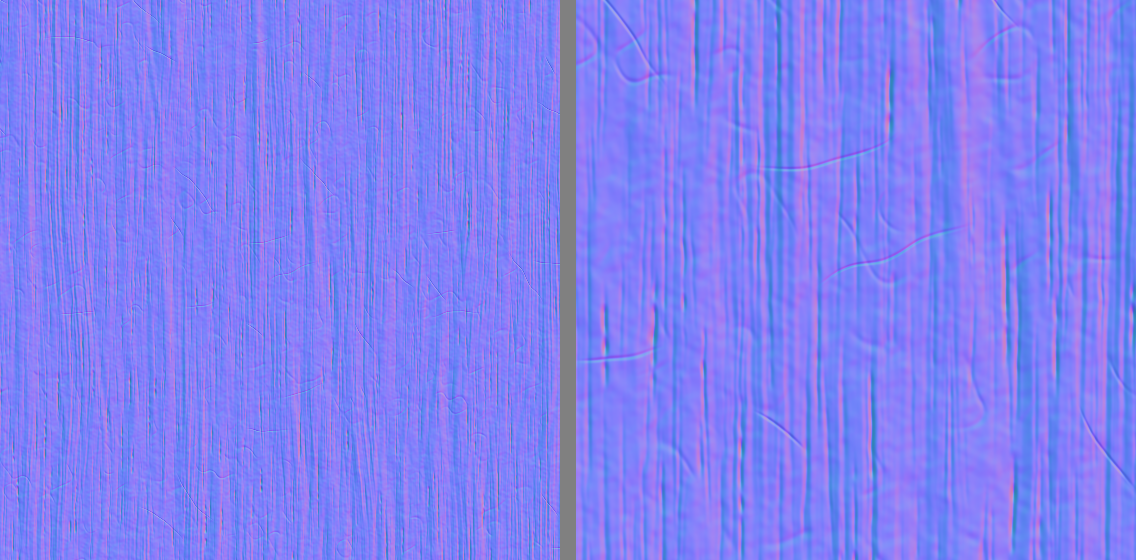
Left, the full canvas; right, a detail of the centre.
Write a Shadertoy shader that draws this texture map.

```glsl
// Tangent-space normal map of brushed wood: upright fibres, open pores, hairline scratches.

const float SAMPLE_STEP = 0.0007;   // half width of the slope filter, in canvas units
const vec3 CHANNEL_GAIN = vec3(0.70, 0.70, 1.0);
const vec3 CHANNEL_TINT = vec3(1.01, 1.005, 0.985);

float hash(vec2 p) {
    vec3 q = fract(vec3(p.xyx) * 0.1031);
    q += dot(q, q.yzx + 33.33);
    return fract((q.x + q.y) * q.z);
}

float noise(vec2 p) {
    vec2 i = floor(p), f = fract(p);
    f = f * f * (3.0 - 2.0 * f);
    return mix(mix(hash(i), hash(i + vec2(1, 0)), f.x),
               mix(hash(i + vec2(0, 1)), hash(i + vec2(1, 1)), f.x), f.y);
}

vec2 rotate(vec2 p, float angle) {
    float c = cos(angle), s = sin(angle);
    return vec2(c * p.x + s * p.y, c * p.y - s * p.x);
}

// Smooth random values along one column, shifted so that columns never line up
float columnNoise(float column, float y) {
    y += 17.0 * hash(vec2(column, 71.0));
    float i = floor(y), f = fract(y);
    return mix(hash(vec2(column, i)), hash(vec2(column, i + 1.0)), f * f * (3.0 - 2.0 * f));
}

float streaks(vec2 p) {
    float i = floor(p.x), f = fract(p.x);
    return mix(columnNoise(i, p.y), columnNoise(i + 1.0, p.y), f * f * (3.0 - 2.0 * f));
}

// Leans the fibres sideways by a slowly varying amount
vec2 sway(vec2 p, vec2 frequency, float amount) {
    return p + vec2(amount * noise(p * frequency + 40.0), 0.0);
}

float groove(float dist, float width) {
    return exp(-dist * dist / (width * width));
}

// Layered fibres, from broad ridges to fine threads that gather in clumps
float fibreHeight(vec2 p) {
    vec2 a = sway(p, vec2(6.0, 3.0), 0.030);
    vec2 b = sway(p + 3.0, vec2(7.0, 3.5), 0.042);
    float clump = smoothstep(0.35, 0.8, noise(p * vec2(20.0, 4.0) + 9.0));
    float h = 0.0058 * streaks(a * vec2(52.0, 3.5));
    h += 0.0023 * streaks(b * vec2(125.0, 5.0) + 200.0);
    h += mix(0.0003, 0.0025, clump) * streaks(a * vec2(300.0, 7.0) + 500.0);
    return h;
}

// Slender upright slits, at most one in each cell; "lean" is the greatest sideways drift
float slitDepth(vec2 p, vec2 grid, float chance, float lean, float width, float roughness) {
    vec2 g = p * grid;
    float column = floor(g.x);
    g.y += hash(vec2(column, 5.0));
    vec2 id = vec2(column, floor(g.y));
    vec2 q = fract(g) - 0.5;
    float present = step(hash(id + 11.0), chance);
    float tilt = lean * (hash(id + 23.0) + hash(id + 29.0) - 1.0);
    float center = 0.5 * (hash(id + 37.0) - 0.5);
    float halfLength = mix(0.18, 0.49, hash(id + 53.0));
    float taper = 1.0 - smoothstep(0.3 * halfLength, halfLength, abs(q.y));
    float broken = 1.0 - roughness * noise(p * vec2(60.0, 150.0));
    float depth = mix(0.25, 1.0, hash(id + 67.0));
    return present * depth * taper * broken * groove((q.x - center - tilt * q.y) / grid.x, width);
}

// Thin bent scratches, at most one in each square cell
float scratchDepth(vec2 p, float cells, float chance) {
    vec2 id = floor(p * cells);
    vec2 q = fract(p * cells) - 0.5;
    q -= 0.3 * (vec2(hash(id + 7.0), hash(id + 19.0)) - 0.5);
    q = rotate(q, mix(-1.15, 0.4, hash(id + 31.0)));
    float bend = 1.2 * (hash(id + 43.0) - 0.5);
    float wobble = 0.03 * (noise(p * 45.0) - 0.5);
    float halfLength = mix(0.10, 0.34, hash(id + 59.0));
    float taper = 1.0 - smoothstep(0.4 * halfLength, halfLength, abs(q.x));
    float present = step(hash(id + 83.0), chance);
    return present * taper * groove((q.y - bend * q.x * q.x - wobble) / cells, 0.0009);
}

// Faint crinkles and short curly cracks, turned so that no lattice shows
float skinHeight(vec2 p) {
    float h = 0.0013 * noise(rotate(p, 0.6) * 45.0 + 60.0);
    h += 0.0007 * noise(rotate(p, 1.1) * 105.0 + 130.0);
    h += 0.0005 * noise(rotate(p, 0.3) * 210.0 + 300.0);
    float patches = smoothstep(0.5, 0.8, noise(rotate(p, 0.9) * 34.0 + 80.0));
    float contour = noise(rotate(p, 0.5) * 40.0 + 20.0) - 0.5;
    return h - 0.0007 * patches * groove(contour, 0.06);
}

float surfaceHeight(vec2 p) {
    float h = skinHeight(p);
    // A slight waver keeps the upright lines from being ruler straight
    vec2 q = sway(p, vec2(45.0, 80.0), 0.0009);
    h += fibreHeight(q);
    // Crossing brush lines
    for (int layer = 0; layer < 6; layer++) {
        float k = float(layer);
        vec2 grid = vec2(30.0 + 5.0 * k, 3.5 + 0.6 * k);
        h -= 0.0014 * slitDepth(q + vec2(1.7, 2.3) * k, grid, 0.8, 0.6, 0.0013, 0.6);
    }
    // Deep open pores
    h -= 0.0048 * slitDepth(q + 2.9, vec2(70.0, 8.0), 0.24, 0.2, 0.0015, 0.9);
    h -= 0.0032 * slitDepth(q + 5.3, vec2(88.0, 5.0), 0.32, 0.2, 0.0012, 0.9);
    for (int layer = 0; layer < 3; layer++) {
        vec2 offset = vec2(3.37, 7.61) * float(layer + 1);
        h -= 0.0008 * scratchDepth(p + offset, 4.0 + float(layer), 0.34);
    }
    return h;
}

vec2 surfaceSlope(vec2 p, float e) {
    vec2 dx = vec2(e, 0.0), dy = vec2(0.0, e);
    return vec2(surfaceHeight(p + dx) - surfaceHeight(p - dx),
                surfaceHeight(p + dy) - surfaceHeight(p - dy)) / (2.0 * e);
}

void mainImage(out vec4 fragColor, in vec2 fragCoord) {
    vec2 slope = surfaceSlope(fragCoord / iResolution.y, SAMPLE_STEP);
    vec3 normal = normalize(vec3(-slope, 1.0));
    fragColor = vec4((0.5 + 0.5 * normal * CHANNEL_GAIN) * CHANNEL_TINT, 1.0);
}
```
